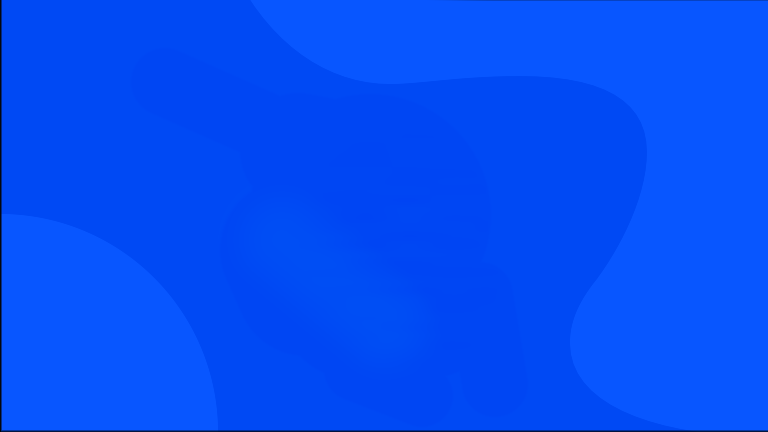
Write a WebGL 2 fragment shader that draws this background.

```glsl
#version 300 es
precision highp float;
// Flat blue backdrop: a wavy bright field, a corner disc and faint soft blobs.

#define GRID_HEIGHT 432.0
#define CURVE_STEPS 14
#define BASE_BLUE vec3(0.0, 0.288, 0.956)
#define BRIGHT_BLUE vec3(0.032, 0.337, 1.0)
#define SHADE_BLUE vec3(0.0, 0.271, 0.954)
#define GLOW_BLUE vec3(0.0, 0.304, 0.956)
#define EDGE_NAVY vec3(0.012, 0.025, 0.05)
#define DISC_RADIUS 218.0
#define STREAK_STRENGTH 0.012

uniform vec2 u_resolution;
out vec4 outColor;

float hash(vec2 cell) {
  return fract(sin(dot(cell, vec2(127.1, 311.7))) * 43758.5);
}

float noise(vec2 p) {
  vec2 i = floor(p), f = fract(p);
  f = f * f * (3.0 - 2.0 * f);
  return mix(mix(hash(i), hash(i + vec2(1, 0)), f.x),
             mix(hash(i + vec2(0, 1)), hash(i + vec2(1, 1)), f.x), f.y);
}

float segmentDistance(vec2 p, vec2 a, vec2 b) {
  vec2 ab = b - a;
  return length(p - a - ab * clamp(dot(p - a, ab) / dot(ab, ab), 0.0, 1.0));
}

float capsule(vec2 p, vec2 a, vec2 b, float radius) {
  return segmentDistance(p, a, b) - radius;
}

vec2 bezier(vec2 a, vec2 b, vec2 c, vec2 d, float t) {
  float s = 1.0 - t;
  return s * s * s * a + 3.0 * s * t * (s * b + t * c) + t * t * t * d;
}

// Adds one curve to a signed field; x is distance, y is the crossing sign.
void addCurve(inout vec2 field, vec2 p, vec2 a, vec2 b, vec2 c, vec2 d) {
  vec2 from = a;
  for (int i = 1; i <= CURVE_STEPS; i++) {
    vec2 to = bezier(a, b, c, d, float(i) / float(CURVE_STEPS));
    field.x = min(field.x, segmentDistance(p, from, to));
    if ((from.y > p.y) != (to.y > p.y)) {
      float crossing = mix(from.x, to.x, (p.y - from.y) / (to.y - from.y));
      if (crossing < p.x) field.y = -field.y;
    }
    from = to;
  }
}

// Negative inside the bright field to the right of the wave.
float waveField(vec2 p) {
  vec2 field = vec2(1e4, 1.0);
  addCurve(field, p, vec2(247, -5), vec2(284, 54), vec2(336, 84), vec2(390, 84));
  addCurve(field, p, vec2(390, 84), vec2(420, 84), vec2(460, 76), vec2(520, 76));
  addCurve(field, p, vec2(520, 76), vec2(602, 76), vec2(647, 100), vec2(647, 152));
  addCurve(field, p, vec2(647, 152), vec2(647, 195), vec2(622, 245), vec2(597, 279));
  addCurve(field, p, vec2(597, 279), vec2(580, 300), vec2(570, 320), vec2(570, 343));
  addCurve(field, p, vec2(570, 343), vec2(570, 395), vec2(630, 425), vec2(715, 434));
  return field.x * field.y;
}

// Union of the faint rounded masses in the middle.
float softBlobs(vec2 p) {
  float d = capsule(p, vec2(165, 82), vec2(280, 133), 34.0);
  d = min(d, capsule(p, vec2(298, 151), vec2(320, 155), 58.0));
  d = min(d, length(p - vec2(370, 215)) - 121.0);
  d = min(d, capsule(p, vec2(290, 250), vec2(306, 286), 70.0));
  d = min(d, capsule(p, vec2(350, 310), vec2(430, 310), 68.0));
  d = min(d, capsule(p, vec2(355, 370), vec2(422, 396), 31.0));
  return min(d, capsule(p, vec2(480, 295), vec2(495, 384), 33.0));
}

float cover(float d, float width) {
  return 1.0 - smoothstep(-0.5 * width, 0.5 * width, d);
}

void main() {
  // Design grid with its origin at the top left.
  float pixel = GRID_HEIGHT / u_resolution.y;
  vec2 p = vec2(gl_FragCoord.x, u_resolution.y - gl_FragCoord.y) * pixel;
  float right = u_resolution.x * pixel;

  // Faint masses with a lighter diagonal glow and level streaks inside.
  float mass = cover(softBlobs(p), 5.0);
  vec3 color = mix(BASE_BLUE, SHADE_BLUE, mass * 0.9);
  float glow = cover(capsule(p, vec2(282, 240), vec2(385, 325), 38.0), 60.0);
  glow *= cover(capsule(p, vec2(255, 250), vec2(360, 345), 82.0), 14.0);
  color = mix(color, GLOW_BLUE, glow);
  float streak = noise(p * vec2(0.022, 0.11)) - 0.5;
  float streakArea = mass * cover(length((p - vec2(400, 255)) * vec2(1, 0.8)) - 70.0, 80.0);
  color.g += STREAK_STRENGTH * streak * streakArea;

  // Bright wave and corner disc.
  float bright = min(waveField(p), length(p - vec2(0, GRID_HEIGHT)) - DISC_RADIUS);
  color = mix(color, BRIGHT_BLUE, cover(bright, pixel));

  // Thin dark rims on the left and bottom, a weaker one at the top right.
  float bottom = 0.78 * cover(GRID_HEIGHT - p.y - 1.5, pixel);
  float rim = max(cover(p.x - 1.5, pixel), bottom);
  float topRim = 0.25 * cover(p.y - 1.0, pixel) * smoothstep(0.55, 0.65, p.x / right);
  color = mix(color, EDGE_NAVY, max(rim, topRim));

  outColor = vec4(color, 1.0);
}
```
